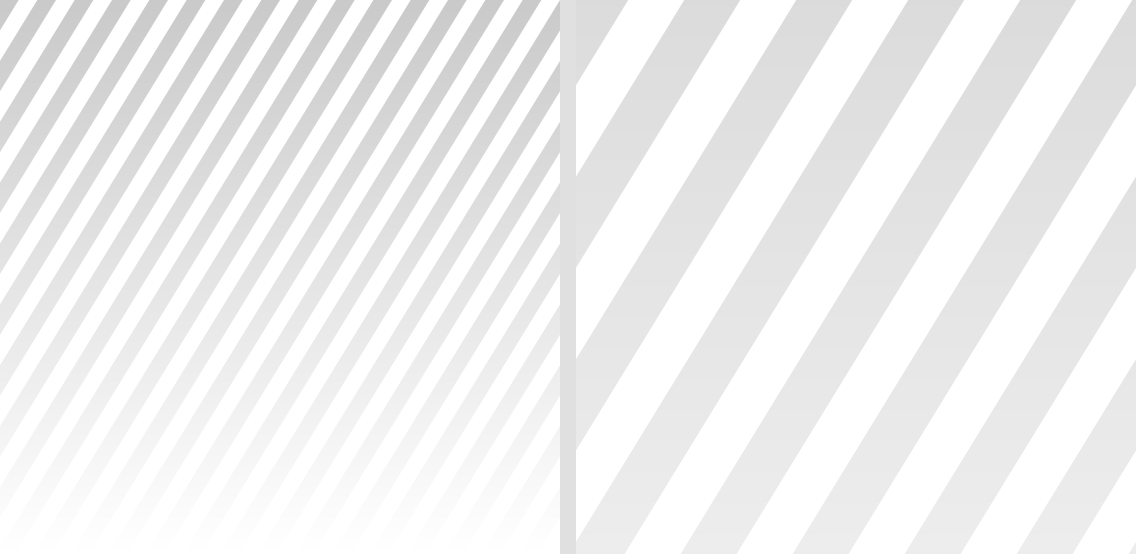
Left, the full canvas; right, a detail of the centre.
Reproduce this pattern procedurally as a Shadertoy shader.

```glsl
// Slanted grey stripes on white, fading out from the top edge to the bottom.

const vec2 REPEATS = vec2(15.0, 9.1);  // stripes across and down the canvas
const float STRIPE_SHARE = 0.5;        // grey part of each repeat
const vec3 PAPER = vec3(1.0);
const vec3 STRIPE_TOP = vec3(0.79);

// Signed distance to a stripe in repeats; each stripe starts at a whole phase.
float stripeDistance(float phase, float share) {
    float centred = fract(phase - 0.5 * share + 0.5) - 0.5;
    return abs(centred) - 0.5 * share;
}

// Coverage of a shape, smoothed over one pixel.
float coverage(float dist, float pixel) {
    return clamp(0.5 - dist / pixel, 0.0, 1.0);
}

// Stripe colour, blending linearly into the paper with depth.
vec3 fadedStripe(vec3 topColor, vec3 paper, float depth) {
    return mix(topColor, paper, clamp(depth, 0.0, 1.0));
}

void mainImage(out vec4 fragColor, in vec2 fragCoord) {
    // Canvas coordinates measured from the upper left
    vec2 uv = fragCoord / iResolution.xy;
    vec2 fromTop = vec2(uv.x, 1.0 - uv.y);

    // Stripes rising to the right
    float phase = dot(fromTop, REPEATS);
    float pixel = length(REPEATS / iResolution.xy);
    float stripe = coverage(stripeDistance(phase, STRIPE_SHARE), pixel);

    // Vertical fade
    vec3 grey = fadedStripe(STRIPE_TOP, PAPER, fromTop.y);
    fragColor = vec4(mix(PAPER, grey, stripe), 1.0);
}
```
